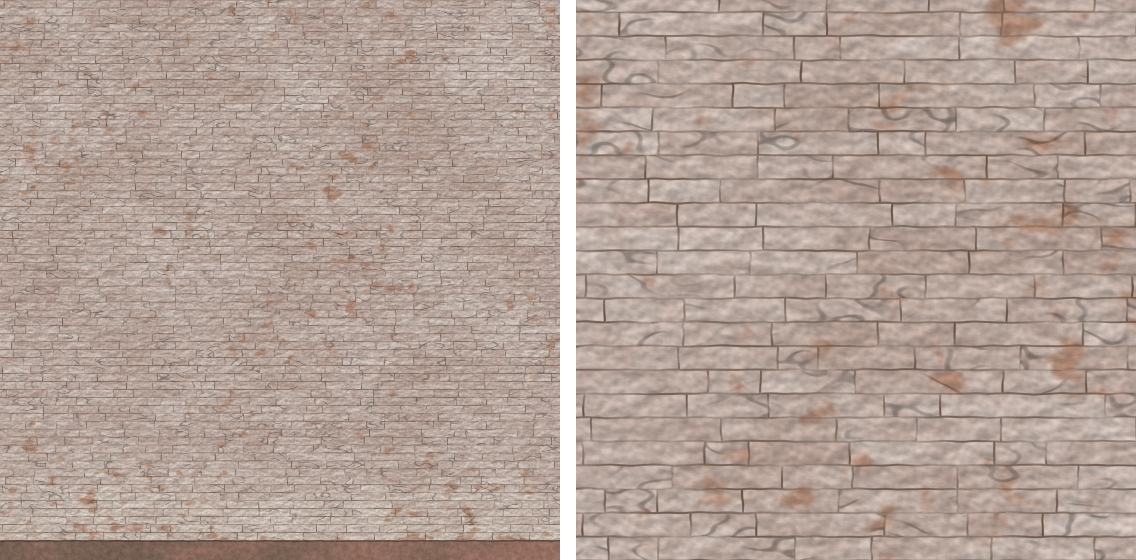
Left: the whole. Right: its middle third, enlarged.
Reproduce this texture procedurally as a Shadertoy shader.

```glsl
const float PLINTH_TOP = 0.035;
const float ROWS = 68.0;
const float BRICKS_ACROSS = 17.0;
const float JOINT_HALF_WIDTH = 0.0006;

const vec3 PINK_STONE = vec3(0.69, 0.605, 0.565);
const vec3 PALE_STONE = vec3(0.77, 0.72, 0.69);
const vec3 WHITE_STONE = vec3(0.80, 0.76, 0.715);
const vec3 JOINT_BROWN = vec3(0.40, 0.32, 0.27);
const vec3 RUST = vec3(0.62, 0.43, 0.33);
const vec3 PLINTH_BROWN = vec3(0.45, 0.37, 0.32);
const vec3 PLINTH_RED = vec3(0.58, 0.43, 0.38);

float hash(vec2 p) {
    vec3 q = fract(p.xyx * vec3(0.1031, 0.1030, 0.0973));
    q += dot(q, q.yzx + 33.33);
    return fract((q.x + q.y) * q.z);
}

vec2 gradientAt(vec2 cell) {
    float angle = 6.28318 * hash(cell);
    return vec2(cos(angle), sin(angle));
}

float gradientNoise(vec2 p) {
    vec2 i = floor(p), f = p - i;
    vec2 u = f * f * f * (f * (f * 6.0 - 15.0) + 10.0);
    vec2 e = vec2(1.0, 0.0);
    float a = dot(gradientAt(i), f);
    float b = dot(gradientAt(i + e.xy), f - e.xy);
    float c = dot(gradientAt(i + e.yx), f - e.yx);
    float d = dot(gradientAt(i + e.xx), f - e.xx);
    return mix(mix(a, b, u.x), mix(c, d, u.x), u.y);
}

float fbm(vec2 p) {
    float sum = 0.0, amplitude = 0.5;
    for (int i = 0; i < 4; i++) {
        sum += amplitude * gradientNoise(p);
        p = mat2(1.6, 1.2, -1.2, 1.6) * p + 17.3;
        amplitude *= 0.5;
    }
    return sum;
}

float lineCoverage(float d, float halfWidth, float blur) {
    return 1.0 - smoothstep(halfWidth - blur, halfWidth + blur, d);
}

// Position of the one upright joint inside a cell of a course
float jointAt(float cell, float row) {
    return cell + mix(0.15, 0.85, hash(vec2(cell, row) + 71.0));
}

// Brick index in xy, distances to the upright and bed joints in zw
vec4 brickCell(vec2 p) {
    float v = (p.y - PLINTH_TOP) * ROWS / (1.0 - PLINTH_TOP);
    float row = floor(v);
    float u = p.x * BRICKS_ACROSS + 40.0 * hash(vec2(row, 5.0));
    float cell = floor(u);
    float nearest = 2.0;
    for (int k = -1; k <= 1; k++)
        nearest = min(nearest, abs(u - jointAt(cell + float(k), row)));
    float column = cell + step(jointAt(cell, row), u);
    float bed = 0.5 - abs(v - row - 0.5);
    return vec4(column, row, nearest / BRICKS_ACROSS, bed * (1.0 - PLINTH_TOP) / ROWS);
}

// Split stone lit from above
float stoneRelief(vec2 p, vec2 seed) {
    vec2 scale = vec2(65.0, 115.0);
    vec2 towardLight = vec2(-0.0012, 0.0028);
    return fbm(p * scale + seed) - fbm((p + towardLight) * scale + seed);
}

vec3 wallColor(vec2 p, float blur) {
    // Slightly ragged courses
    vec2 ragged = p + 0.0009 * vec2(gradientNoise(p * 110.0), gradientNoise(p * 75.0 + 9.0));
    vec4 brick = brickCell(ragged);
    vec2 seed = 60.0 * vec2(hash(brick.xy), hash(brick.yx + 13.0));
    float tone = hash(brick.xy + 29.0);

    // Stone tint, paler near the foot of the wall
    float patches = fbm(p * 5.0);
    float mottle = fbm(p * vec2(45.0, 70.0) + seed);
    vec3 color = mix(PINK_STONE, PALE_STONE, clamp(0.2 + 0.5 * tone + patches + 1.1 * mottle, 0.0, 1.0));
    float foot = 1.0 - smoothstep(0.04, 0.22, p.y + 0.12 * patches);
    color = mix(color, WHITE_STONE, foot * (0.3 + 0.4 * tone));

    // Rust stains, densest on the lowest courses
    float lowest = 1.0 - smoothstep(PLINTH_TOP, 0.075, p.y);
    float stain = fbm(p * vec2(28.0, 42.0)) + 0.4 * fbm(p * 4.0 + 31.0) + 0.12 * lowest;
    color = mix(color, RUST, 0.6 * smoothstep(0.17, 0.38, stain));

    // Rough face, grain and broken ledges
    color *= 1.0 + clamp(0.42 * stoneRelief(p, seed), -0.2, 0.12);
    color *= 1.0 + 0.09 * gradientNoise(p * 240.0);
    float ledge = abs(gradientNoise(p * vec2(38.0, 85.0) + seed));
    float broken = smoothstep(0.05, 0.35, gradientNoise(p * 24.0 + seed.yx));
    color *= 1.0 - 0.24 * broken * (1.0 - smoothstep(0.02, 0.10, ledge));

    // Joints fade and deepen along their length
    float wear = clamp(0.62 + 1.1 * gradientNoise(p * vec2(22.0, 70.0) + 3.0), 0.25, 1.0);
    float bed = lineCoverage(brick.w, JOINT_HALF_WIDTH, blur);
    float upright = lineCoverage(brick.z, JOINT_HALF_WIDTH, blur);
    return mix(color, JOINT_BROWN, wear * max(0.85 * bed, upright));
}

vec3 plinthColor(vec2 p) {
    float redness = smoothstep(-0.1, 1.1, p.x + 1.2 * fbm(p * vec2(7.0, 18.0)));
    vec3 color = mix(PLINTH_BROWN, PLINTH_RED, redness);
    return color * (1.0 + 0.3 * fbm(p * 90.0) + 0.08 * gradientNoise(p * 230.0));
}

void mainImage(out vec4 fragColor, in vec2 fragCoord) {
    vec2 p = fragCoord / iResolution.xy;
    float blur = 0.75 / iResolution.y;
    float edge = p.y - PLINTH_TOP - 0.001 * gradientNoise(vec2(p.x * 50.0, 2.3));
    vec3 color = mix(plinthColor(p), wallColor(p, blur), smoothstep(-blur, blur, edge));
    color *= 1.0 - 0.45 * lineCoverage(abs(edge + 0.001), 0.001, blur);
    fragColor = vec4(color, 1.0);
}
```
